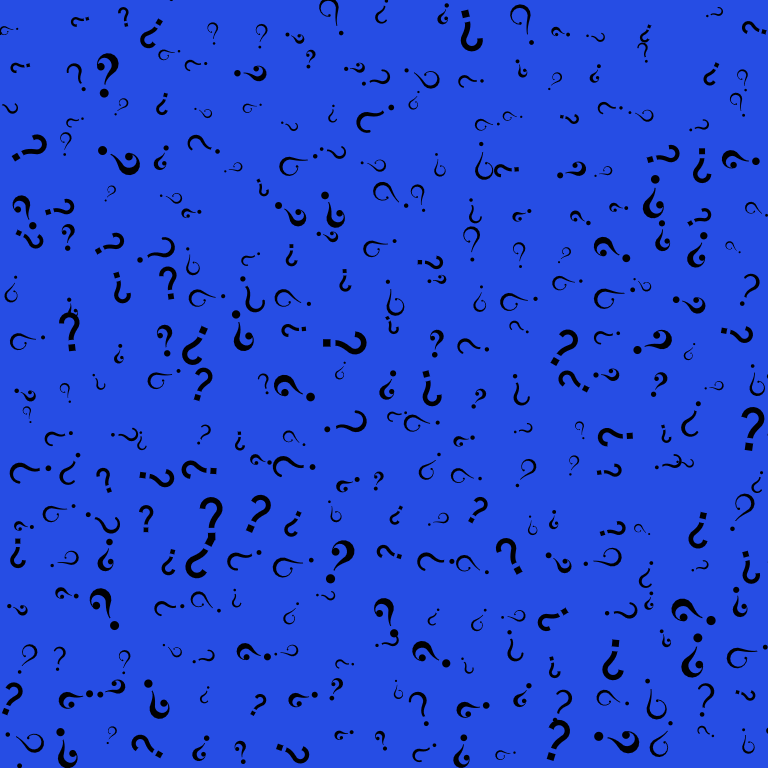
This pattern is drawn by a WebGL 1 fragment shader. Its source:

```glsl
precision highp float;
// Scattered black question marks in four pen styles, turned all ways on flat blue.

uniform vec2 u_resolution;

const vec3 BLUE = vec3(0.15, 0.302, 0.895);
const vec3 INK = vec3(0.0, 0.0, 0.008);
const float CELLS = 17.0;          // marks along one side
const float SIZE_MIN = 0.024;      // mark height, in canvas units
const float SIZE_MAX = 0.060;
const float SIZE_SKEW = 1.6;       // higher means more small marks
const float JITTER_SMALL = 0.38;   // shift of the smallest marks, in cells
const float JITTER_LARGE = 0.17;
const float TILT = 1.1;            // spread around each quarter turn
const float HOOK_RADIUS = 0.2;     // glyph values assume a height of 1
const float HOOK_Y = 0.24;
const float HOOK_END = -0.7;
const float ARC_SHARE = 0.7;       // part of the stroke that is arc
const float TAIL_Y = -0.21;
const float DOT_Y = -0.41;
const int SEGMENTS = 18;
const float PI = 3.14159265;

struct Style {
  float start;   // angle where the hook begins
  float line;    // half width of the stroke
  float swell;   // extra half width on the bow
  float bulb;    // radius of the ball at the hook
  float dot;     // radius of the dot
  float lean;    // sideways shift of the tail
};

vec3 hash3(vec2 p) {
  vec3 q = fract(vec3(p.xyx) * vec3(0.1031, 0.1030, 0.0973));
  q += dot(q, q.yxz + 33.33);
  return fract((q.xxy + q.yzz) * q.zyx);
}

mat2 rotation(float a) {
  return mat2(cos(a), sin(a), -sin(a), cos(a));
}

Style pickStyle(float k) {
  if (k < 0.27) return Style(3.15, 0.064, 0.0, 0.0, 0.085, 0.0);      // block
  if (k < 0.53) return Style(3.60, 0.012, 0.070, 0.085, 0.100, 0.0);  // ball
  if (k < 0.79) return Style(4.30, 0.010, 0.030, 0.028, 0.052, -0.04); // fine
  return Style(2.90, 0.030, 0.020, 0.0, 0.064, 0.05);                // brush
}

// Centre line: an arc over the top, then a curve down to the tail.
vec2 strokePoint(float t, Style s) {
  vec2 centre = vec2(0.0, HOOK_Y);
  float a = mix(s.start, HOOK_END, min(t / ARC_SHARE, 1.0));
  vec2 arc = centre + HOOK_RADIUS * vec2(cos(a), sin(a));
  float u = max(t - ARC_SHARE, 0.0) / (1.0 - ARC_SHARE);
  vec2 bend = vec2(0.0, -0.07);
  vec2 tail = vec2(s.lean, TAIL_Y);
  return mix(mix(arc, bend, u), mix(bend, tail, u), u);
}

float strokeWidth(float t, Style s) {
  return s.line + s.swell * smoothstep(0.1, 0.5, t) * (1.0 - smoothstep(0.5, 1.0, t));
}

// Signed distance to one mark, about one unit tall and centred.
float markDistance(vec2 p, Style s, bool block) {
  float d = 1.0;
  vec2 a = strokePoint(0.0, s);
  float wa = strokeWidth(0.0, s);
  vec2 ball = a + normalize(vec2(0.0, HOOK_Y) - a) * s.bulb * 0.8;
  for (int i = 1; i <= SEGMENTS; i++) {
    float t = float(i) / float(SEGMENTS);
    vec2 b = strokePoint(t, s);
    float wb = strokeWidth(t, s);
    vec2 ab = b - a;
    float along = dot(p - a, ab) / dot(ab, ab);
    float h = clamp(along, 0.0, 1.0);
    float piece = length(p - a - ab * h) - mix(wa, wb, h);
    if (block && i < 3) piece = max(piece, -along * length(ab));
    d = min(d, piece);
    a = b;
    wa = wb;
  }
  d = max(d, TAIL_Y - p.y);
  if (s.bulb > 0.0) d = min(d, length(p - ball) - s.bulb);

  // Square dot for the block style, round for the rest.
  vec2 q = p - vec2(s.lean, DOT_Y);
  float dotShape = block ? max(abs(q.x), abs(q.y)) : length(q);
  return min(d, dotShape - s.dot);
}

void main() {
  float side = min(u_resolution.x, u_resolution.y);
  vec2 uv = gl_FragCoord.xy / side;
  vec2 cell = floor(uv * CELLS);
  float d = 1.0;

  // Nearest mark among the surrounding cells.
  for (int y = -1; y <= 1; y++) {
    for (int x = -1; x <= 1; x++) {
      vec2 id = cell + vec2(float(x), float(y));
      vec3 place = hash3(id + 17.0);
      vec3 look = hash3(id + 151.0);
      float grow = pow(place.z, SIZE_SKEW);
      float size = mix(SIZE_MIN, SIZE_MAX, grow);
      vec2 shift = (place.xy * 2.0 - 1.0) * mix(JITTER_SMALL, JITTER_LARGE, grow);
      float quarter = floor(look.x * 4.0) * PI * 0.5;
      float angle = quarter + (look.y - 0.5) * TILT;
      vec2 p = rotation(angle) * (uv - (id + 0.5 + shift) / CELLS) / size;
      if (dot(p, p) < 0.5) {
        Style s = pickStyle(look.z);
        d = min(d, markDistance(p, s, s.swell == 0.0) * size);
      }
    }
  }

  float ink = clamp(0.5 - d * side, 0.0, 1.0);
  gl_FragColor = vec4(mix(BLUE, INK, ink), 1.0);
}
```
